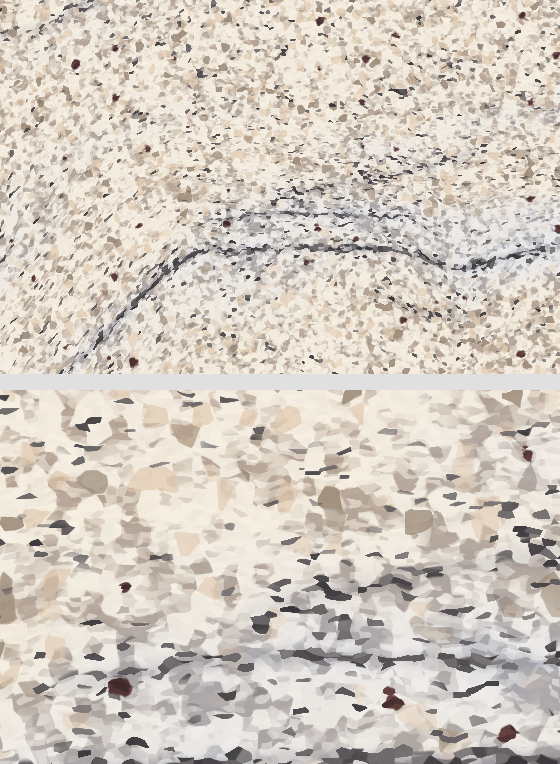
Top: the whole. Bottom: its middle third, enlarged.
Give the GLSL for this texture, as a WebGL 2 fragment shader.

```glsl
#version 300 es
precision highp float;
// Cream granite slab with tan grains, dark flecks, garnets and flowing grey veins.

#define GRAIN_SCALE 66.0
#define FINE_SCALE 125.0
#define TAN_SCALE 52.0
#define FLECK_SCALE 112.0
#define FLECK_COVER 0.075
#define VEIN_COVER 0.62
#define HALO_WIDTH 0.045
#define GARNET_SCALE 9.0
#define GARNET_CHANCE 0.32
#define WARP 0.007

uniform vec2 u_resolution;
out vec4 fragColor;

vec3 hash(vec2 p) {
  vec3 a = fract(p.xyx * vec3(0.1031, 0.1030, 0.0973));
  a += dot(a, a.yxz + 33.33);
  return fract((a.xxy + a.yzz) * a.zyx);
}

float noise(vec2 p) {
  vec2 i = floor(p), f = fract(p);
  f = f * f * (3.0 - 2.0 * f);
  return mix(mix(hash(i).x, hash(i + vec2(1, 0)).x, f.x),
             mix(hash(i + vec2(0, 1)).x, hash(i + vec2(1, 1)).x, f.x), f.y);
}

// Crystal mosaic: three random values per cell, blended at the cell borders.
vec3 grains(vec2 p) {
  vec2 cell = floor(p);
  vec4 sum = vec4(0.0);
  for (int y = -1; y <= 1; y++)
    for (int x = -1; x <= 1; x++) {
      vec2 id = cell + vec2(x, y);
      vec2 d = id + 0.1 + 0.8 * hash(id + 71.0).xy - p;
      sum += vec4(hash(id), 1.0) * exp(-22.0 * dot(d, d));
    }
  return sum.rgb / max(sum.a, 1e-9);
}

// Height of the main vein: a steep rise, a plateau and a shallow dip.
float bend(float x) {
  float u = 0.5 - x, dip = (x - 1.23) / 0.12;
  return 0.337 - 0.5 * (u + sqrt(u * u + 0.004)) - 0.058 * exp(-dip * dip);
}

// Dark core and wide halo of a vein at offset d, fading out beyond a and b.
vec2 vein(float x, float d, float a, float b, float width) {
  float fade = smoothstep(a - 0.07, a + 0.07, x) * (1.0 - smoothstep(b - 0.07, b + 0.07, x));
  return fade * vec2(exp(-d * d / (width * width)), exp(-abs(d) / HALO_WIDTH));
}

vec2 veins(vec2 p) {
  float x = p.x, y = p.y + 0.016 * (noise(p * vec2(9, 4)) - 0.5);
  float hook = x - 1.22;
  vec2 v = vein(x, y - bend(x), 0.2, 1.7, 0.0085);
  v += 0.65 * vein(x, y - 0.425 + 0.25 * max(0.66 - x, 0.0), 0.55, 1.08, 0.007);
  v += 0.48 * vein(x, y - 0.47 - 0.22 * (x - 0.74), 0.74, 1.3, 0.010);
  v += 0.60 * vein(x, y - 0.147 - 1.6 * hook * hook, 1.04, 1.28, 0.010);
  v += 0.50 * vein(x, y - 0.91 - 1.4 * x * x, -1.0, 0.3, 0.015);
  v += vec2(0.1, 0.5) * vein(x, y - 0.70 - 0.45 * (x - 0.95), 0.9, 1.25, 0.02);
  return v * (0.55 + 0.75 * noise(p * vec2(16, 11) + 40.0));
}

// Coverage of scattered garnets with ragged outlines.
float garnets(vec2 p, float rough) {
  vec2 q = p * GARNET_SCALE, cell = floor(q);
  float aa = 1.2 * GARNET_SCALE / u_resolution.y, cover = 0.0;
  for (int y = -1; y <= 1; y++)
    for (int x = -1; x <= 1; x++) {
      vec2 id = cell + vec2(x, y);
      vec3 h = hash(id + 211.0), k = hash(id + 389.0);
      float radius = 0.035 + 0.065 * k.x * k.x;
      float d = length(q - id - 0.15 - 0.7 * h.xy) - radius + 0.09 * (rough - 0.5);
      cover = max(cover, step(h.z, GARNET_CHANCE) * (1.0 - smoothstep(-aa, aa, d)));
    }
  return cover;
}

void main() {
  vec2 p = gl_FragCoord.xy / u_resolution.y;
  vec2 w = p + WARP * (vec2(noise(p * 60.0), noise(p * 60.0 + 90.0)) - 0.5);
  vec2 flow = vec2(w.x, w.y - bend(w.x) * mix(1.0, 0.3, smoothstep(0.3, 0.8, w.y)));
  vec2 v = veins(w);

  // Cool zones follow the veins and the broad layering.
  float band = smoothstep(-0.16, -0.03, flow.y) * (1.0 - smoothstep(0.1, 0.25, flow.y));
  band *= smoothstep(0.4, 0.65, p.x);
  float layer = noise(flow * vec2(3.0, 7.0) + 15.0);
  float cool = clamp(0.55 * v.y + 0.35 * band + 0.9 * (layer - 0.45), 0.0, 1.0);

  // Pale ground with grey translucent grains.
  vec3 g = grains(w * GRAIN_SCALE), fine = grains(flow * FINE_SCALE * vec2(0.8, 1) + 300.0);
  float tone = 0.5 * g.x + 0.3 * fine.x + 0.2 * noise(w * 28.0);
  tone += 0.12 * (noise(w * 6.0 + 7.0) - 0.5) - 0.06 * v.y;
  vec3 light = mix(vec3(0.950, 0.922, 0.872), vec3(0.912, 0.908, 0.908), cool);
  vec3 middle = mix(vec3(0.850, 0.803, 0.745), vec3(0.800, 0.800, 0.815), cool);
  vec3 low = mix(vec3(0.720, 0.655, 0.600), vec3(0.660, 0.660, 0.690), cool);
  vec3 color = mix(low, middle, smoothstep(0.23, 0.36, tone));
  color = mix(color, light, smoothstep(0.36, 0.54, tone));
  color += 0.03 * (fine.y - 0.5);

  // Peach and brown grains in the warm zones.
  vec3 t = grains(w * TAN_SCALE + 500.0);
  float warm = 1.0 - 0.8 * cool;
  color = mix(color, vec3(0.87, 0.77, 0.66), 0.6 * warm * smoothstep(0.84, 0.92, t.x));
  color = mix(color, vec3(0.60, 0.53, 0.46), 0.85 * warm * smoothstep(0.93, 0.97, t.y));

  // Dark flecks, crowded along the vein cores.
  color = mix(color, vec3(0.50, 0.50, 0.54), clamp(0.38 * v.x, 0.0, 0.6));
  vec3 f = grains(flow * FLECK_SCALE * vec2(0.68, 1) + 800.0);
  float clump = noise(flow * vec2(14, 20) + 60.0);
  float edge = 0.985 - FLECK_COVER * (clump * clump + 0.9 * v.y) - VEIN_COVER * min(v.x, 1.1);
  float fleck = smoothstep(edge - 0.04, edge + 0.03, f.y);
  color = mix(color, mix(vec3(0.18, 0.17, 0.19), vec3(0.50, 0.48, 0.48), f.z), 0.92 * fleck);

  // Garnets.
  vec3 garnet = mix(vec3(0.20, 0.12, 0.13), vec3(0.40, 0.24, 0.24), fine.z);
  color = mix(color, garnet, 0.95 * garnets(w, 0.6 * fine.x + 0.4 * g.y));
  fragColor = vec4(clamp(color, 0.0, 1.0), 1.0);
}
```
